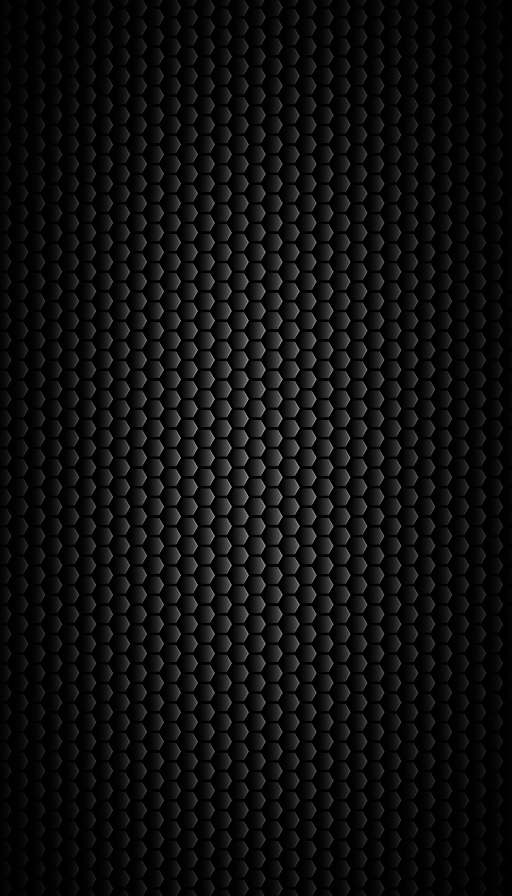
This pattern is drawn by a Shadertoy shader. Its source:

```glsl
// Black honeycomb of flat-topped hexagonal plates, about 30 columns across.
// Two interleaved rectangular lattices give the nearest cell; each plate is
// shaded from left to right under a soft oval light in the centre.

// Offset from the centre of the nearest hexagon, with columns one unit apart.
vec2 hexOffset(vec2 p) {
    vec2 period = vec2(2.0, 2.0 / sqrt(3.0));
    vec2 even = mod(p + 0.5 * period, period) - 0.5 * period;
    vec2 odd = mod(p, period) - 0.5 * period;
    return dot(even, even) < dot(odd, odd) ? even : odd;
}

// Signed distance to the sides of a hexagon with tips left and right.
float hexDistance(vec2 p, float apothem) {
    p = abs(p);
    return max(p.y, dot(p, vec2(0.5 * sqrt(3.0), 0.5))) - apothem;
}

void mainImage(out vec4 fragColor, in vec2 fragCoord) {
    float columns = 30.2;
    vec2 centred = (fragCoord - 0.5 * iResolution.xy) / iResolution.xy;
    vec2 grid = (fragCoord - 0.5 * iResolution.xy) / iResolution.x * columns;
    float pixel = columns / iResolution.x;

    vec2 local = hexOffset(grid);
    float edge = hexDistance(local, 0.5);
    float plate = 1.0 - smoothstep(-0.5 * pixel, 0.5 * pixel, edge);

    // Oval light: strong in the middle, faint in the corners
    float light = exp(-dot(centred * centred, vec2(5.2, 4.4)));

    // Plate gradient; its lit part narrows away from the light
    float across = clamp(0.5 + local.x / 1.16, 0.0, 1.0);
    float shade = 0.46 * light * pow(across, mix(3.0, 1.4, light));

    // Thin highlight along the two right-hand slanted sides
    float rim = smoothstep(-0.11, -0.02, edge) * smoothstep(0.22, 0.36, local.x);
    shade += 0.17 * light * rim;

    // Black gaps between the plates
    fragColor = vec4(vec3(mix(0.003, shade, plate)), 1.0);
}
```
